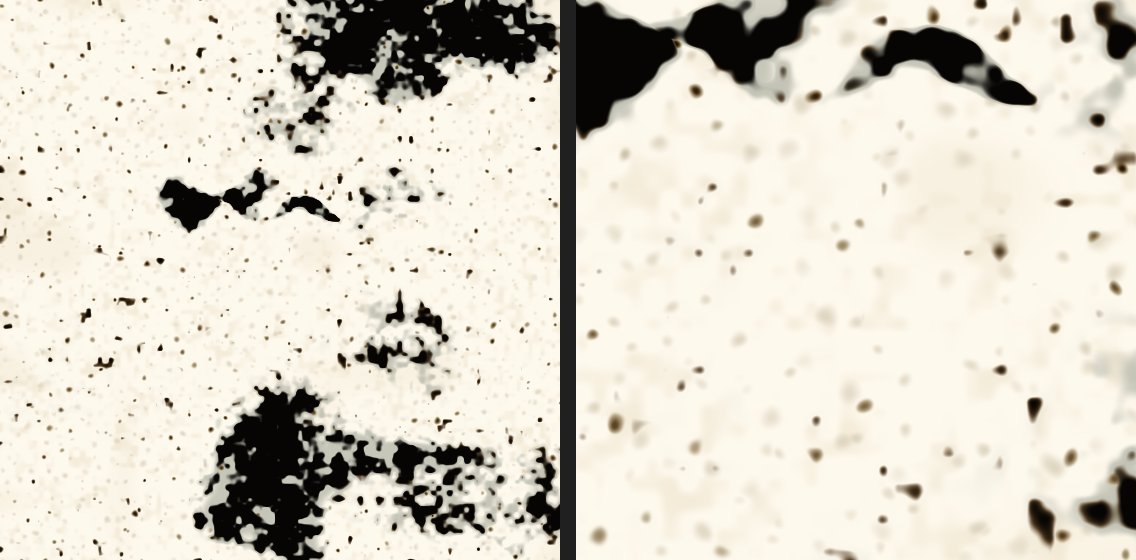
Left: the whole. Right: its middle third, enlarged.
Reproduce this texture procedurally as a Shadertoy shader.

```glsl
const vec3 PAPER = vec3(0.994, 0.975, 0.928);
const vec3 PAPER_TAN = vec3(0.92, 0.87, 0.77);
const vec3 HALO = vec3(0.765, 0.765, 0.715);
const vec3 TAN_RIM = vec3(0.63, 0.56, 0.42);
const vec3 BROWN = vec3(0.34, 0.24, 0.12);
const vec3 GREY = vec3(0.36, 0.36, 0.33);
const vec3 INK = vec3(0.025, 0.020, 0.014);

const float GRAIN_SCALE = 56.0;
const float CLUMP_SCALE = 25.0;
const float CLUMP_DEPTH = 0.46;
const float INK_LEVEL = 0.81;
const float EDGE_SOFTNESS = 0.11;
const float WARP = 0.07;
const float SPECK_GRID = 40.0;
const float SPECK_CHANCE = 0.15;

// Ink patches: centre, radii; then how densely each one is covered
const int PATCHES = 11;
const vec4 PATCH[PATCHES] = vec4[](
    vec4(0.67, 0.95, 0.17, 0.11), vec4(0.88, 0.98, 0.10, 0.11),
    vec4(0.34, 0.62, 0.055, 0.040), vec4(0.43, 0.65, 0.05, 0.020),
    vec4(0.54, 0.637, 0.04, 0.014), vec4(0.70, 0.63, 0.11, 0.045),
    vec4(0.71, 0.39, 0.11, 0.08), vec4(0.49, 0.12, 0.11, 0.16),
    vec4(0.67, 0.17, 0.17, 0.05), vec4(0.88, 0.12, 0.20, 0.10),
    vec4(0.54, 0.78, 0.10, 0.08));
const float COVER[PATCHES] = float[](
    0.41, 0.43, 0.72, 0.36, 0.44, 0.17, 0.20, 0.45, 0.40, 0.20, 0.16);

float hash(vec2 cell) {
    vec3 q = fract(vec3(cell.xyx) * 0.1031);
    q += dot(q, q.yzx + 33.33);
    return fract((q.x + q.y) * q.z);
}

float noise(vec2 p) {
    vec2 i = floor(p), f = fract(p);
    f = f * f * (3.0 - 2.0 * f);
    return mix(mix(hash(i), hash(i + vec2(1, 0)), f.x),
               mix(hash(i + vec2(0, 1)), hash(i + vec2(1, 1)), f.x), f.y);
}

// Broad distribution of ink over the sheet
float inkDensity(vec2 p) {
    vec2 bend = vec2(noise(p * 13.0 + 5.0), noise(p * 13.0 + 71.0)) - 0.5;
    p += WARP * bend;
    float density = 0.0;
    for (int i = 0; i < PATCHES; i++) {
        float d = length((p - PATCH[i].xy) / PATCH[i].zw);
        density = max(density, COVER[i] * (1.0 - smoothstep(0.55, 1.35, d)));
    }
    return density + 0.07 * (noise(p * 7.0 + 40.0) - 0.5);
}

// Scattered dots: x is dark cover, y is faint tan cover
vec2 specks(vec2 p) {
    vec2 g = p * SPECK_GRID, cell = floor(g), cover = vec2(0.0);
    for (int y = -1; y <= 1; y++)
    for (int x = -1; x <= 1; x++) {
        vec2 c = cell + vec2(x, y);
        vec2 centre = c + vec2(hash(c + 11.0), hash(c + 57.0));
        float radius = mix(0.12, 0.25, pow(hash(c + 93.0), 2.0));
        float dotMask = 1.0 - smoothstep(0.1 * radius, 1.5 * radius, length(g - centre));
        float pick = hash(c + 131.0);
        float strength = mix(0.25, 1.0, hash(c + 177.0));
        if (pick < SPECK_CHANCE) cover.x = max(cover.x, dotMask * strength);
        else if (pick < 0.8) cover.y = max(cover.y, dotMask * strength);
    }
    return cover;
}

void mainImage(out vec4 fragColor, in vec2 fragCoord) {
    vec2 p = fragCoord / iResolution.y;

    // Mottled paper
    float mottle = 0.6 * noise(p * 95.0 + 20.0) + 0.4 * noise(p * 38.0 + 8.0);
    vec3 color = mix(PAPER, PAPER_TAN, 0.5 * smoothstep(0.5, 0.95, mottle));
    color = mix(color, PAPER_TAN, 0.3 * smoothstep(0.72, 0.95, noise(p * 9.0 + 3.0)));

    // Loose specks
    vec2 dots = specks(p + 0.004 * vec2(noise(p * 90.0), noise(p * 90.0 + 31.0)));
    color = mix(color, PAPER_TAN * 0.9, 0.7 * dots.y);
    color = mix(color, TAN_RIM, smoothstep(0.0, 0.5, dots.x));
    color = mix(color, BROWN, smoothstep(0.4, 0.8, dots.x));
    color = mix(color, INK, 0.7 * smoothstep(0.7, 1.0, dots.x));

    // Broken ink, clumped inside the patches
    float density = inkDensity(p);
    float inside = smoothstep(0.03, 0.22, density);
    float clump = inside * CLUMP_DEPTH * (noise(p * CLUMP_SCALE + 63.0) - 0.5);
    float grain = 0.55 * noise(p * GRAIN_SCALE) + 0.45 * noise(p * GRAIN_SCALE * 1.8 + 17.0);
    float level = grain + density + clump - 0.09 * (1.0 - inside);

    // Grey fringes and pockets, warm rims outside and neutral rims inside
    float fringe = smoothstep(0.45, 0.70, level) * smoothstep(0.0, 0.17, density);
    float pocket = 0.95 * smoothstep(0.2, 0.36, density + 0.3 * clump);
    color = mix(color, min(color, HALO), max(fringe, pocket));
    vec3 rim = mix(BROWN, GREY, smoothstep(0.1, 0.3, density));
    color = mix(color, rim, smoothstep(INK_LEVEL - 1.0 * EDGE_SOFTNESS, INK_LEVEL, level));
    color = mix(color, INK, smoothstep(INK_LEVEL - 0.5 * EDGE_SOFTNESS, INK_LEVEL + 0.5 * EDGE_SOFTNESS, level));

    fragColor = vec4(color, 1.0);
}
```
